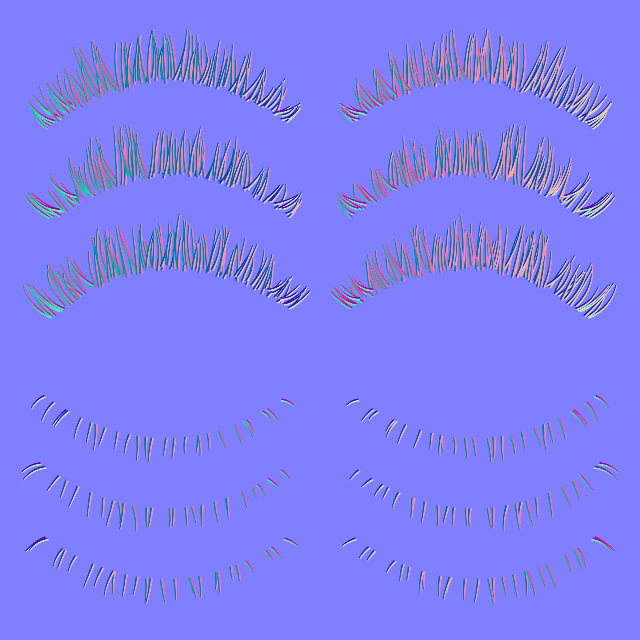
Write a WebGL 1 fragment shader that draws this texture map.

```glsl
precision highp float;
// Normal map of mirrored eyelash strips: three dense upper rows, three sparse lower rows.
uniform vec2 u_resolution;

const vec3 FLAT_COLOR = vec3(0.502, 0.498, 1.0);
const float TILT = 0.99;            // sideways strength of the strand normals
const float STRAND_RADIUS = 0.0027;
const float TIP_TAPER = 0.6;
const int ROWS = 3;

// Upper lashes
const float CLUMPS = 17.0;
const float CLUMP_SIZE = 6.0;
const int UPPER_HAIRS = 102;        // CLUMPS * CLUMP_SIZE
const vec2 UPPER_LEFT = vec2(0.075, 0.800);
const vec2 UPPER_RIGHT = vec2(0.450, 0.808);
const float UPPER_STEP = 0.1465;
const float UPPER_ARCH = 0.069;

// Lower lashes
const int LOWER_HAIRS = 26;
const vec2 LOWER_LEFT = vec2(0.059, 0.389);
const vec2 LOWER_RIGHT = vec2(0.444, 0.378);
const float LOWER_STEP = 0.110;
const float LOWER_ARCH = -0.068;

float hash(vec2 p) {
  vec3 q = fract(vec3(p.xyx) * 0.1031);
  q += dot(q, q.yzx + 33.33);
  return fract((q.x + q.y) * q.z);
}

// Point on a lid line: a chord with a parabolic arch
vec2 lidPoint(vec2 a, vec2 b, float arch, float t) {
  return mix(a, b, t) + vec2(0.0, arch * 4.0 * t * (1.0 - t));
}

// Lashes fan outwards towards both ends of the lid
float fanAngle(float t, float inner, float outer) {
  float u = 2.0 * t - 1.0;
  return u * (inner + outer * u * u);
}

// Lays one bowed, tapered strand over the accumulated tilt
void layStrand(inout vec2 tilt, vec2 p, vec2 root, vec2 tip, float bow) {
  vec2 span = tip - root;
  float len = length(span);
  vec2 axis = span / len;
  vec2 side = vec2(axis.y, -axis.x);
  vec2 q = p - root;
  float s = dot(q, axis) / len;
  if (s < -0.1 || s > 1.1) return;
  float d = dot(q, side) - bow * len * 4.0 * s * (1.0 - s);
  float pixel = 1.0 / u_resolution.y;
  float radius = STRAND_RADIUS * mix(1.0, TIP_TAPER, clamp(s, 0.0, 1.0));
  float cover = 1.0 - smoothstep(radius - 0.4 * pixel, radius + 0.4 * pixel, abs(d));
  float ends = max(-s, s - 1.0) * len;
  cover *= 1.0 - smoothstep(-pixel, pixel, ends);
  float slope = 4.0 * bow * (1.0 - 2.0 * s);
  vec2 facing = normalize(side - axis * slope);
  tilt = mix(tilt, facing * clamp(d / (radius * 0.2), -1.0, 1.0) * TILT, cover);
}

// Clumped strands whose tips gather into points
void upperRow(inout vec2 tilt, vec2 p, float row) {
  vec2 shift = vec2(0.0035 * row, -UPPER_STEP * row);
  vec2 a = UPPER_LEFT + shift, b = UPPER_RIGHT + shift;
  if (p.y < a.y - 0.02 || p.y > a.y + 0.18) return;
  for (int i = 0; i < UPPER_HAIRS; i++) {
    float id = float(i);
    float clump = floor(id / CLUMP_SIZE);
    float slot = (mod(id, CLUMP_SIZE) + hash(vec2(id, row + 7.0))) / CLUMP_SIZE - 0.5;
    vec2 seed = vec2(id + 3.0, row * 17.0 + 5.0);
    vec2 clumpSeed = vec2(clump + 71.0, row * 13.0 + 9.0);
    float tc = (clump + 0.5 + 0.4 * (hash(clumpSeed) - 0.5)) / CLUMPS;
    float t = clamp(tc + 1.4 * slot / CLUMPS, 0.0, 1.0);
    float angle = fanAngle(tc, 0.28, 0.7) + 0.22 * (hash(clumpSeed + 31.0) - 0.5);
    float len = mix(0.060, 0.037, tc) + 0.135 * tc * (1.0 - tc);
    len *= mix(0.88, 1.1, hash(clumpSeed + 57.0));
    vec2 reach = len * vec2(sin(angle), cos(angle));
    vec2 root = lidPoint(a, b, UPPER_ARCH, t);
    root.y += 0.012 * (hash(seed + 23.0) - 0.4);
    vec2 gather = lidPoint(a, b, UPPER_ARCH, tc) + reach;
    vec2 tip = mix(root + reach, gather, 1.3 * hash(seed + 41.0));
    tip = mix(root, tip, mix(0.6, 1.04, hash(seed + 67.0)));
    float bow = 0.11 * sin(angle) + 0.12 * (hash(seed + 83.0) - 0.5);
    layStrand(tilt, p, root, tip, bow);
  }
}

// Separate short strands hanging below the lid
void lowerRow(inout vec2 tilt, vec2 p, float row) {
  vec2 shift = vec2(0.0, -LOWER_STEP * row);
  vec2 a = LOWER_LEFT + shift, b = LOWER_RIGHT + shift;
  if (p.y > a.y + 0.02 || p.y < a.y - 0.13) return;
  for (int i = 0; i < LOWER_HAIRS; i++) {
    vec2 seed = vec2(float(i) + 11.0, row * 19.0 + 101.0);
    float t = (float(i) + 0.5 + 1.3 * (hash(seed) - 0.5)) / float(LOWER_HAIRS);
    float angle = fanAngle(t, 0.3, 0.72) + 0.45 * (hash(seed + 29.0) - 0.5);
    float len = mix(0.036, 0.022, t) + 0.032 * t * (1.0 - t);
    len *= mix(0.7, 1.1, hash(seed + 43.0));
    vec2 root = lidPoint(a, b, LOWER_ARCH, t);
    vec2 tip = root + len * vec2(sin(angle), -cos(angle));
    float bow = -0.09 * sin(angle) + 0.08 * (hash(seed + 61.0) - 0.5);
    layStrand(tilt, p, root, tip, bow);
  }
}

void main() {
  vec2 uv = gl_FragCoord.xy / u_resolution;
  float mirror = uv.x > 0.5 ? -1.0 : 1.0;
  vec2 p = vec2(0.5 - abs(uv.x - 0.5), uv.y);
  vec2 tilt = vec2(0.0);
  for (int r = 0; r < ROWS; r++) {
    upperRow(tilt, p, float(r));
    lowerRow(tilt, p, float(r));
  }
  // Encode with the green channel pointing down
  float up = sqrt(max(0.0, 1.0 - dot(tilt, tilt)));
  vec3 offset = 0.5 * vec3(tilt.x * mirror, -tilt.y, up - 1.0);
  gl_FragColor = vec4(FLAT_COLOR + offset, 1.0);
}
```
